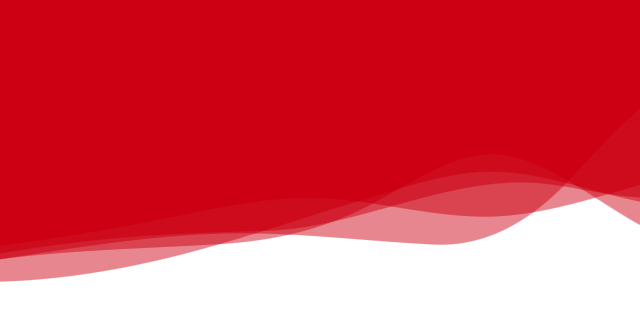
Write a WebGL 2 fragment shader that draws this background.

```glsl
#version 300 es
precision highp float;
// Five translucent red waves hanging from the top over a white ground.

uniform vec2 u_resolution;
out vec4 fragColor;

const vec3 RED = vec3(0.80, 0.0, 0.07);
const vec3 WHITE = vec3(1.0);
const float LAYERS = 5.0;
const float TRANSMISSION = 0.55; // white let through by one layer

// Cubic from knot a to knot b; each knot holds x, height and slope.
float hermite(float x, vec3 a, vec3 b) {
    float span = b.x - a.x;
    float t = clamp((x - a.x) / span, 0.0, 1.0);
    float u = 1.0 - t;
    float rise = mix(a.y, b.y, t * t * (3.0 - 2.0 * t));
    return rise + span * t * u * (u * a.z - t * b.z);
}

// Height of a smooth wave at x.
float waveHeight(float x, vec3 knots[5]) {
    float height = knots[0].y;
    for (int i = 0; i < 4; i++) {
        if (x >= knots[i].x) height = hermite(x, knots[i], knots[i + 1]);
    }
    return height;
}

// Smooth coverage of the area above a wave.
float coverAbove(vec2 p, vec3 knots[5]) {
    float offset = p.y - waveHeight(p.x, knots);
    return clamp(offset / max(fwidth(offset), 1e-5) + 0.5, 0.0, 1.0);
}

// White left under a number of layers, reaching zero under all of them.
float remainingWhite(float layers) {
    float least = pow(TRANSMISSION, LAYERS);
    return (pow(TRANSMISSION, layers) - least) / (1.0 - least);
}

void main() {
    vec2 p = gl_FragCoord.xy / u_resolution;

    // Long swell, lowest at the left
    float layers = coverAbove(p, vec3[5](
        vec3(0.0, 0.120, 0.06), vec3(0.260, 0.193, 0.48),
        vec3(0.566, 0.375, 0.60), vec3(0.768, 0.4635, 0.0),
        vec3(1.0, 0.370, -0.40)));

    // Gentle rise
    layers += coverAbove(p, vec3[5](
        vec3(0.0, 0.208, 0.34), vec3(0.208, 0.260, 0.16),
        vec3(0.417, 0.279, 0.06), vec3(0.814, 0.430, 0.0),
        vec3(1.0, 0.383, -0.10)));

    // Trough that climbs steeply at the right
    layers += coverAbove(p, vec3[5](
        vec3(0.0, 0.190, 0.30), vec3(0.378, 0.271, 0.0),
        vec3(0.677, 0.236, -0.10), vec3(0.892, 0.443, 2.16),
        vec3(1.0, 0.661, 1.70)));

    // Early crest and shallow dip
    layers += coverAbove(p, vec3[5](
        vec3(0.0, 0.232, 0.26), vec3(0.260, 0.318, 0.40),
        vec3(0.482, 0.3815, 0.0), vec3(0.758, 0.323, 0.0),
        vec3(1.0, 0.422, 0.56)));

    // Tall late crest
    layers += coverAbove(p, vec3[5](
        vec3(0.0, 0.190, 0.26), vec3(0.341, 0.237, 0.12),
        vec3(0.551, 0.333, 0.90), vec3(0.768, 0.518, 0.0),
        vec3(1.0, 0.297, -1.10)));

    fragColor = vec4(mix(RED, WHITE, remainingWhite(layers)), 1.0);
}
```
